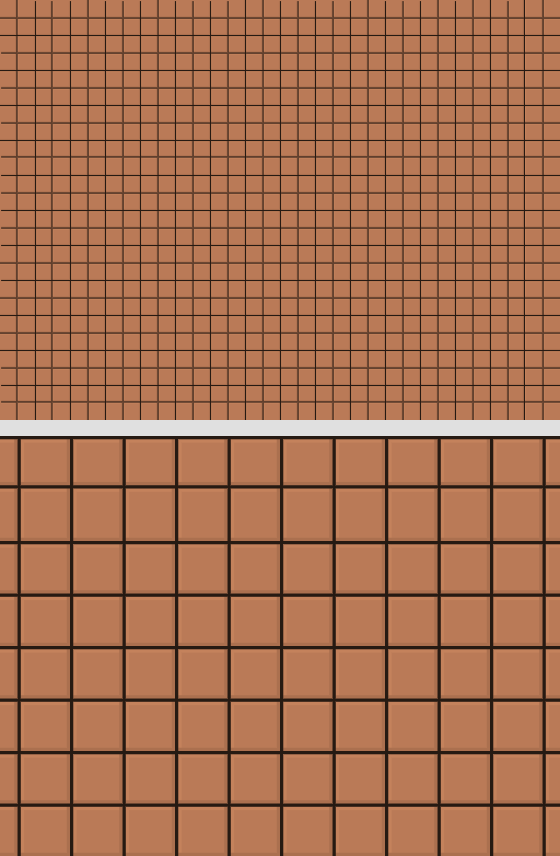
Top, the full canvas; bottom, a detail of the centre.
Give the GLSL for this pattern, as a Shadertoy shader.

```glsl
// Terracotta grid of square tiles parted by thin dark joints.
// Each joint is a box-filtered strip with a pale edge after it and a dim edge
// before it; a few joints sit one line width early, and some stop at the rim.

#define TILES vec2(32.0, 24.0)
#define JOINT_WIDTH 0.0625
#define EDGE_WIDTH 0.0625
#define RIM_GAP_SHARE 0.65
#define CLAY vec3(0.73, 0.48, 0.34)
#define CLAY_LIGHT vec3(0.77, 0.51, 0.36)
#define CLAY_DIM vec3(0.67, 0.44, 0.31)
#define JOINT_COLOR vec3(0.15, 0.10, 0.07)

float hash(float n) {
    return fract(sin(n * 127.1) * 437.58);
}

// Share of a pixel of half width h, centred at x, lying between a and b
float coverage(float x, float a, float b, float h) {
    return clamp((min(b, x + h) - max(a, x - h)) / (2.0 * h), 0.0, 1.0);
}

// 1 when joint k is one of the three given joints
float isOneOf(float k, vec3 joints) {
    vec3 hit = 1.0 - step(0.5, abs(joints - k));
    return max(hit.x, max(hit.y, hit.z));
}

// Joint, pale edge and dim edge along one axis, in tile units
vec3 jointProfile(float x, float h, float count, vec3 earlyJoints) {
    float k = floor(x + 0.5);
    float inside = step(0.5, k) * step(k, count - 0.5);
    float start = k - JOINT_WIDTH * isOneOf(k, earlyJoints);
    float end = start + JOINT_WIDTH;
    return inside * vec3(coverage(x, start, end, h),
                         coverage(x, end, end + EDGE_WIDTH, h),
                         coverage(x, start - EDGE_WIDTH, start, h));
}

// Opens a small gap where joint k meets the rim
float rimGap(float across, float k, float h, float seed) {
    float open = step(hash(k + seed), RIM_GAP_SHARE);
    return 1.0 - open * coverage(across, 0.0, JOINT_WIDTH, h);
}

void mainImage(out vec4 fragColor, in vec2 fragCoord) {
    // Tile coordinates counted from the upper left
    vec2 uv = fragCoord / iResolution.xy;
    vec2 p = vec2(uv.x, 1.0 - uv.y) * TILES;
    vec2 h = 0.5 * TILES / iResolution.xy;

    vec3 columns = jointProfile(p.x, h.x, TILES.x, vec3(1.0, 3.0, 30.0));
    vec3 rows = jointProfile(p.y, h.y, TILES.y, vec3(9.0, 23.0, 23.0));
    columns *= rimGap(p.y, floor(p.x + 0.5), h.y, 3.0);
    rows *= rimGap(p.x, floor(p.y + 0.5), h.x, 41.0);
    vec3 grid = max(columns, rows);

    // Clay face, then its edges, then the joints on top
    vec3 color = mix(CLAY, CLAY_LIGHT, grid.y);
    color = mix(color, CLAY_DIM, grid.z);
    color = mix(color, JOINT_COLOR, grid.x);
    fragColor = vec4(color, 1.0);
}
```
